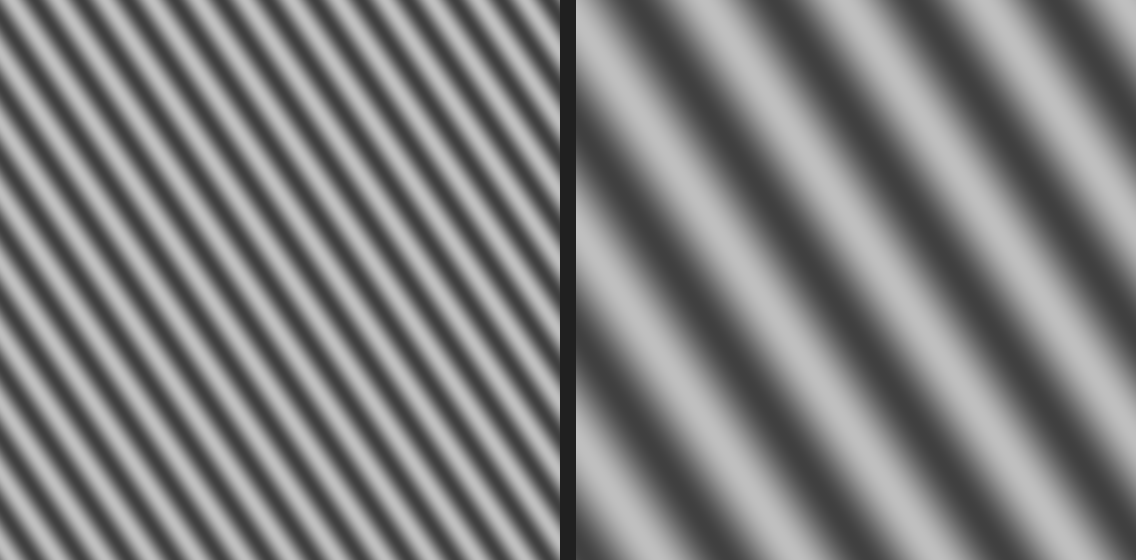
Left: the whole. Right: its middle third, enlarged.
Reproduce this pattern procedurally as a three.js fragment shader.

```glsl
#define STRIPES_ACROSS 12.0
#define STRIPES_UP 8.0
#define DARK_GRAY vec3(0.25)
#define LIGHT_GRAY vec3(0.75)
#define TAU 6.283185

varying vec2 vUv;

// Smooth diagonal wave from 0 to 1; whole cycles on both axes keep it seamless
float diagonalWave(vec2 uv) {
  float cycles = dot(uv, vec2(STRIPES_ACROSS, STRIPES_UP));
  return 0.5 + 0.5 * sin(TAU * fract(cycles));
}

void main() {
  vec3 color = mix(DARK_GRAY, LIGHT_GRAY, diagonalWave(vUv));
  gl_FragColor = vec4(color, 1.0);
}
```
